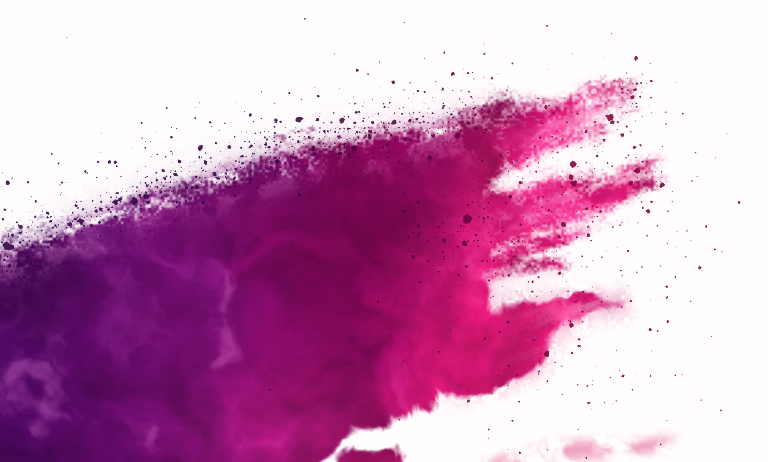
A WebGL 1 fragment shader for this background:

```glsl
precision highp float;
// A burst of coloured powder on white, violet at the left to hot pink at the right.
// A warped distance field (slab plus tapered plumes) shapes the cloud, layered
// noise shades it, and jittered grids scatter dark grains along its edges.
uniform vec2 u_resolution;

float hash(vec2 p) {
  vec3 q = fract(p.xyx * vec3(0.1031, 0.103, 0.0973));
  q += dot(q, q.yzx + 33.33);
  return fract((q.x + q.y) * q.z);
}

float noise(vec2 p) {
  vec2 i = floor(p), f = fract(p);
  f = f * f * (3.0 - 2.0 * f);
  return mix(mix(hash(i), hash(i + vec2(1, 0)), f.x),
             mix(hash(i + vec2(0, 1)), hash(i + vec2(1, 1)), f.x), f.y);
}

float fbm(vec2 p) {
  float sum = 0.0, amp = 0.5;
  for (int i = 0; i < 5; i++) {
    sum += amp * noise(p);
    p = mat2(1.6, 1.2, -1.2, 1.6) * p + 17.3;
    amp *= 0.5;
  }
  return sum;
}

float blob(vec2 p, vec2 centre, vec2 size) {
  vec2 q = (p - centre) / size;
  return exp(-dot(q, q));
}

// Distance to a capsule whose radius runs from ra to rb
float plume(vec2 p, vec2 a, vec2 b, float ra, float rb) {
  vec2 e = b - a;
  float h = clamp(dot(p - a, e) / dot(e, e), 0.0, 1.0);
  return length(p - a - e * h) - mix(ra, rb, h);
}

float smin(float a, float b, float k) {
  float h = max(k - abs(a - b), 0.0) / k;
  return min(a, b) - h * h * k * 0.25;
}

float ridge(float x) { return 0.44 + 0.47 * x - 0.18 * x * x; }

float cloud(vec2 p) {
  float under = 0.055 + min(0.376 * (p.x - 0.72), 1.5 * (p.x - 0.72));
  float d = max(max(p.y - ridge(p.x), under - p.y) * 0.9, p.x - 1.06);
  d = smin(d, plume(p, vec2(1.02, 0.67), vec2(1.37, 0.775), 0.065, 0.012), 0.04);
  d = smin(d, plume(p, vec2(1.04, 0.52), vec2(1.41, 0.612), 0.075, 0.015), 0.04);
  d = smin(d, plume(p, vec2(1.04, 0.46), vec2(1.26, 0.49), 0.03, 0.004), 0.02);
  d = smin(d, plume(p, vec2(1.02, 0.42), vec2(1.20, 0.425), 0.03, 0.006), 0.02);
  d = smin(d, plume(p, vec2(1.00, 0.27), vec2(1.12, 0.26), 0.08, 0.065), 0.04);
  d = smin(d, plume(p, vec2(1.13, 0.29), vec2(1.33, 0.348), 0.045, 0.012), 0.03);
  return min(d, plume(p, vec2(0.74, 0.0), vec2(0.82, 0.005), 0.035, 0.03));
}

// Chance of finding a grain at a place
float grainDensity(vec2 p) {
  vec2 above = vec2(p.y - ridge(p.x), 0.0);
  float band = 0.75 * blob(above, vec2(0.005, 0), vec2(0.04, 1))
             + 0.16 * blob(above, vec2(0.05, 0), vec2(0.08, 1));
  return band * (1.0 - smoothstep(1.0, 1.15, p.x))
       + 0.22 * blob(p, vec2(1.23, 0.57), vec2(0.2, 0.21))
       + 0.45 * blob(p, vec2(0.98, 0.5), vec2(0.1, 0.1))
       + 0.07 * blob(p, vec2(1.2, 0.22), vec2(0.25, 0.2))
       + 0.7 * blob(p, vec2(1.37, 0.79), vec2(0.035))
       + 0.7 * blob(p, vec2(1.41, 0.61), vec2(0.03));
}

void main() {
  float pixel = 1.0 / u_resolution.y;
  vec2 p = gl_FragCoord.xy * pixel;

  // Cloud shape, with billows, streaks along the blast and powdery grain
  vec2 swirl = vec2(fbm(p * 5.0), fbm(p * 5.0 + 41.0)) - 0.48;
  float smoke = fbm(p * 6.0 + swirl * 3.0);
  float fine = fbm(p * 24.0 + swirl * 4.0);
  vec2 along = mat2(0.96, -0.27, 0.27, 0.96) * p;
  float streak = fbm(along * vec2(9.0, 45.0));
  float powder = noise(p * 170.0) - 0.5;
  float above = p.y - ridge(p.x);
  float dusty = smoothstep(-0.12, 0.0, above) + smoothstep(1.0, 1.12, p.x) * smoothstep(0.36, 0.44, p.y);
  dusty = min(dusty, 1.0);
  float d = cloud(p + swirl * 0.07) + (fine - 0.48) * 0.055;
  d += dusty * (powder * 0.035 + (streak - 0.48) * 0.06);
  float soft = mix(0.009, 0.03, dusty);
  float cover = 1.0 - smoothstep(-soft, soft, d);
  cover *= 1.0 - 0.5 * smoothstep(1.05, 1.4, p.x) * smoothstep(0.35, 0.7, streak + powder * 0.3);

  // Pigment across the cloud
  vec3 pigment = mix(vec3(0.31, 0.03, 0.38), vec3(0.45, 0.05, 0.43), smoothstep(0.0, 0.45, p.x));
  pigment = mix(pigment, vec3(0.59, 0.03, 0.39), smoothstep(0.4, 0.8, p.x + swirl.x * 0.3));
  pigment = mix(pigment, vec3(0.85, 0.09, 0.45), smoothstep(0.74, 1.08, p.x - 0.3 * (p.y - 0.35) + swirl.y * 0.3));
  pigment = mix(pigment, vec3(0.76, 0.11, 0.51), 0.7 * blob(p, vec2(0.65, 0.06), vec2(0.2, 0.14)));
  pigment *= 1.0 - 0.22 * blob(p, vec2(0.77, 0.5), vec2(0.2, 0.13)) - 0.2 * blob(p, vec2(0.08, 0.38), vec2(0.12, 0.1));
  pigment *= 1.0 + (smoke - 0.48) * 0.7 + (fine - 0.48) * 0.25;
  float pale = 0.3 * smoothstep(0.5, 0.8, smoke) + 0.4 * dusty * smoothstep(0.42, 0.75, fine + powder * 0.25);
  pigment = mix(pigment, vec3(0.9, 0.6, 0.8), pale);

  // Background, thin haze, stray smear, then the cloud
  vec3 color = vec3(1.0, 0.993, 0.995);
  float haze = 0.4 * exp(-max(above, 0.0) / 0.025) * (1.0 - smoothstep(0.95, 1.15, p.x)) * step(0.0, above);
  haze += 0.3 * (1.0 - smoothstep(-0.01, 0.05, d)) * smoothstep(0.9, 1.1, p.x);
  color = mix(color, pigment, haze * smoothstep(0.25, 0.7, fine + powder * 0.4));
  float smear = plume(p + swirl * 0.06, vec2(1.05, -0.02), vec2(1.44, 0.045), 0.02, 0.015);
  color = mix(color, vec3(0.9, 0.4, 0.6), 0.6 * (1.0 - smoothstep(-0.02, 0.025, smear)) * smoothstep(0.3, 0.65, fine));
  color = mix(color, pigment, cover);

  // Scattered grains, coarse to fine
  vec3 grain = mix(vec3(0.2, 0.02, 0.27), vec3(0.5, 0.02, 0.22), smoothstep(0.5, 1.3, p.x));
  for (int i = 0; i < 4; i++) {
    float layer = float(i), cell = 0.045 * pow(0.62, layer);
    vec2 id = floor(p / cell), seed = id + layer * 57.0;
    vec2 centre = (id + 0.28 + 0.44 * vec2(hash(seed + 3.1), hash(seed + 9.7))) * cell;
    float size = hash(seed + 21.3);
    float radius = cell * mix(0.06, 0.22, size * size);
    float dist = length(p - centre) + radius * (noise(p / radius * 1.3) - 0.5) * 0.8;
    float present = step(hash(seed + 31.9), grainDensity(centre) * (0.35 + 0.17 * layer));
    color = mix(color, grain, 0.88 * present * (1.0 - smoothstep(radius - 0.5 * pixel, radius + 0.5 * pixel, dist)));
  }
  gl_FragColor = vec4(color, 1.0);
}
```
